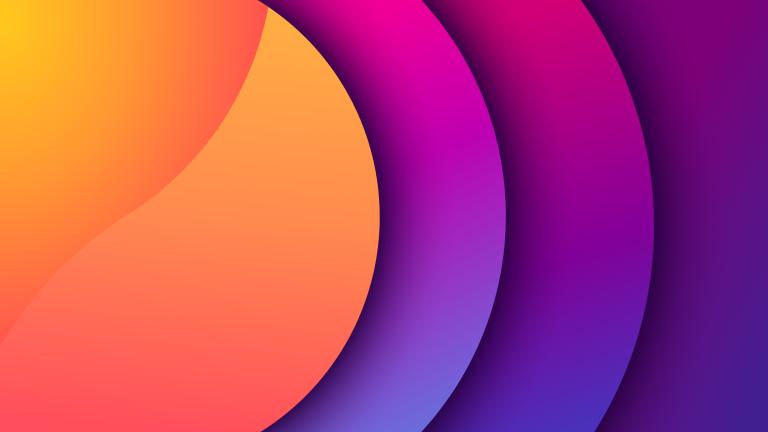
A Shadertoy shader for this background:

```glsl
// Overlapping gradient discs with soft shadows, from warm orange to deep violet.
#define SHADOW_COLOR vec3(0.13, 0.0, 0.24)
#define SHADOW_WIDTH 0.19
#define SHADOW_STRENGTH 0.86
// Discs: centre x, centre y, radius, in units of the canvas height
#define INNER_DISC vec3(0.292, 0.498, 0.587)
#define MIDDLE_DISC vec3(0.435, 0.500, 0.736)
#define OUTER_DISC vec3(0.623, 0.477, 0.891)
// The two arcs of the S-shaped edge and the x where they meet
#define UPPER_ARC vec3(-0.089, 1.114, 0.722)
#define LOWER_ARC vec3(0.8125, -0.292, 0.949)
#define ARC_JOIN 0.301

float discDistance(vec2 p, vec3 disc) {
    return length(p - disc.xy) - disc.z;
}

// Coverage of a shape, smoothed over about one pixel
float coverage(float d) {
    float pixel = 1.0 / iResolution.y;
    return 1.0 - smoothstep(-0.7 * pixel, 0.7 * pixel, d);
}

// Gradient through three colours, with the middle one at position knee
vec3 ramp(vec3 low, vec3 mid, vec3 high, float knee, float t) {
    vec3 lower = mix(low, mid, clamp(t / knee, 0.0, 1.0));
    return mix(lower, high, clamp((t - knee) / (1.0 - knee), 0.0, 1.0));
}

// Casts the shadow of a disc, then lays the disc on top
vec3 layDisc(vec3 below, vec3 paint, float d) {
    float fade = clamp(1.0 - d / SHADOW_WIDTH, 0.0, 1.0);
    vec3 shaded = mix(below, SHADOW_COLOR, SHADOW_STRENGTH * pow(fade, 2.2));
    return mix(shaded, paint, coverage(d));
}

vec3 backdropPaint(vec2 p) {
    float t = p.y + 0.14 - 1.7 * (p.x - 1.62);
    return mix(vec3(0.26, 0.12, 0.57), vec3(0.49, 0.0, 0.47), clamp(t, 0.0, 1.0));
}

vec3 outerPaint(vec2 p) {
    float t = p.y - 0.36 * (p.x - 1.3);
    return ramp(vec3(0.29, 0.19, 0.73), vec3(0.51, 0.0, 0.60),
                vec3(0.82, 0.0, 0.46), 0.40, t);
}

vec3 middlePaint(vec2 p) {
    float t = p.y - 0.5 * (p.x - 0.95);
    return ramp(vec3(0.42, 0.42, 0.86), vec3(0.75, 0.0, 0.69),
                vec3(0.94, 0.0, 0.59), 0.62, t);
}

vec3 innerPaint(vec2 p) {
    float t = p.y + 0.08 * (p.x - 0.5);
    return ramp(vec3(1.0, 0.31, 0.36), vec3(1.0, 0.54, 0.31),
                vec3(1.0, 0.69, 0.26), 0.5, t);
}

// Glow from yellow in the upper left corner to coral at the S-shaped edge
vec3 glowPaint(vec2 p) {
    float t = length((p - vec2(0.0, 0.96)) / vec2(0.625, 0.78));
    return ramp(vec3(1.0, 0.79, 0.11), vec3(1.0, 0.59, 0.20),
                vec3(1.0, 0.32, 0.31), 0.5, t);
}

// Negative on the upper left side of the S-shaped edge
float waveDistance(vec2 p) {
    return p.x > ARC_JOIN ? discDistance(p, UPPER_ARC) : -discDistance(p, LOWER_ARC);
}

void mainImage(out vec4 fragColor, in vec2 fragCoord) {
    vec2 p = fragCoord / iResolution.y;

    // Innermost disc carries the glowing panel
    vec3 core = mix(innerPaint(p), glowPaint(p), coverage(waveDistance(p)));

    // Stack from back to front
    vec3 color = backdropPaint(p);
    color = layDisc(color, outerPaint(p), discDistance(p, OUTER_DISC));
    color = layDisc(color, middlePaint(p), discDistance(p, MIDDLE_DISC));
    color = layDisc(color, core, discDistance(p, INNER_DISC));

    // The panel also fills the left corners outside the innermost disc
    float corner = coverage(p.x - INNER_DISC.x);
    color = mix(color, core, corner);

    fragColor = vec4(color, 1.0);
}
```
